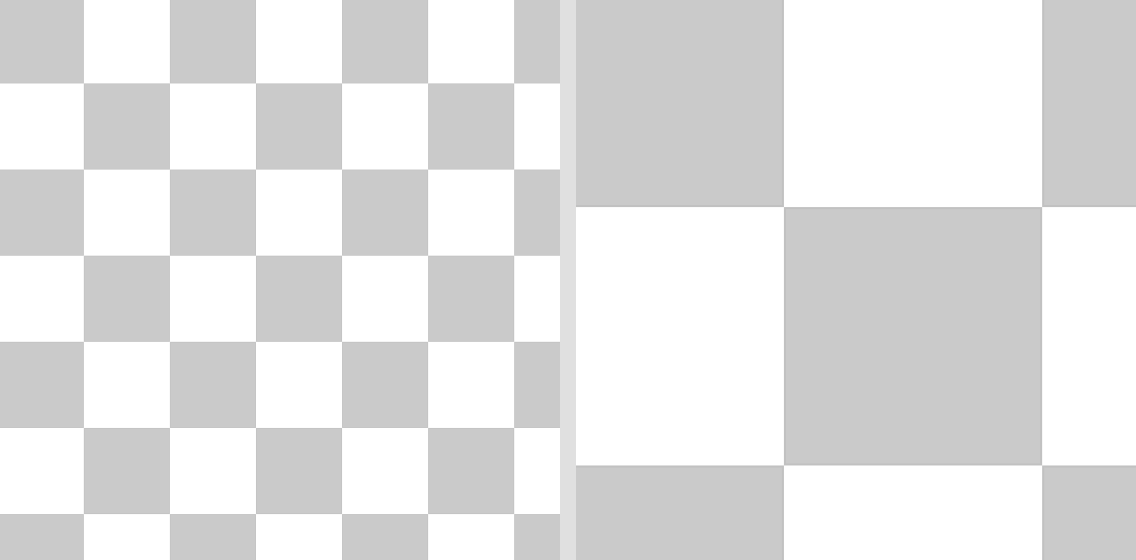
Left: the whole. Right: its middle third, enlarged.
A Shadertoy shader for this pattern:

```glsl
// A flat checkerboard of grey and white squares, cropped by the canvas.
// Each axis gives a signed distance that alternates from cell to cell; the
// product of the two axis coverages yields smooth checks with a faint rim.

const vec2 CELL = vec2(0.1537, 0.1538);     // size of one square
const vec2 ORIGIN = vec2(0.1497, 0.0820);   // lower left corner of a grey square
const float RIM_WIDTH = 0.0012;

const vec3 WHITE = vec3(1.0);
const vec3 GREY = vec3(0.792);
const vec3 RIM_GREY = vec3(0.755);

// Distance to the nearest grid line per axis, positive in even cells
vec2 stripeDistance(vec2 p, vec2 origin, vec2 cell) {
    vec2 t = (p - origin) / cell;
    return (abs(mod(t - 0.5, 2.0) - 1.0) - 0.5) * cell;
}

// Share of a pixel covered by grey squares
float checkCoverage(vec2 stripes, float pixel) {
    vec2 side = clamp(2.0 * stripes / pixel, -1.0, 1.0);
    return 0.5 + 0.5 * side.x * side.y;
}

// Narrow band along the grid lines
float rimCoverage(vec2 stripes, float width, float pixel) {
    float edge = min(abs(stripes.x), abs(stripes.y));
    return clamp((width - edge) / pixel + 0.5, 0.0, 1.0);
}

void mainImage(out vec4 fragColor, in vec2 fragCoord) {
    float pixel = 1.0 / iResolution.y;
    vec2 stripes = stripeDistance(fragCoord * pixel, ORIGIN, CELL);

    // Grey squares, slightly darker at their border, over white
    vec3 square = mix(GREY, RIM_GREY, rimCoverage(stripes, RIM_WIDTH, pixel));
    vec3 color = mix(WHITE, square, checkCoverage(stripes, pixel));

    fragColor = vec4(color, 1.0);
}
```
